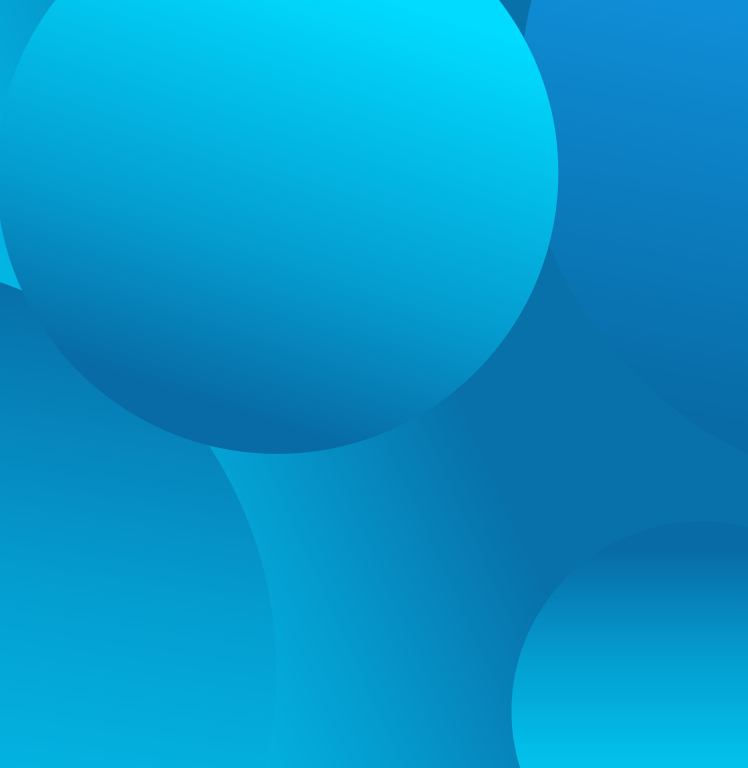
Write a WebGL 2 fragment shader that draws this background.

```glsl
#version 300 es
precision highp float;
// Overlapping blue discs, each shaded by its own linear gradient.

uniform vec2 u_resolution;
out vec4 outColor;

// Shared ramp: deep blue -> azure -> cyan
const vec3 DEEP = vec3(0.03, 0.42, 0.65);
const vec3 AZURE = vec3(0.015, 0.62, 0.82);
const vec3 CYAN = vec3(0.0, 0.86, 1.0);
const float AZURE_STOP = 0.38;

// Tones outside the shared ramp
const vec3 BACKDROP_DEEP = vec3(0.03, 0.443, 0.667);
const vec3 ROYAL = vec3(0.06, 0.56, 0.85);

// Discs as (center.xy, radius), in canvas heights
const vec3 DISC_TOP = vec3(0.361, 0.775, 0.366);
const vec3 DISC_LEFT = vec3(-0.178, 0.125, 0.538);
const vec3 DISC_CORNER = vec3(0.913, 0.074, 0.247);
const vec3 DISC_ROYAL = vec3(1.193, 0.876, 0.516);

// Gradient axes as (start.xy, end.xy), running from dark to bright
const vec4 AXIS_BACKDROP = vec4(0.658, 0.349, -0.042, 0.033);
const vec4 AXIS_TOP = vec4(0.260, 0.479, 0.438, 1.026);
const vec4 AXIS_LEFT = vec4(0.0, 0.672, -0.170, -0.450);
const vec4 AXIS_CORNER = vec4(0.913, 0.284, 0.913, -0.094);
const vec4 AXIS_ROYAL = vec4(0.911, 0.456, 1.020, 0.992);

// Position along a gradient axis, clamped to 0..1
float along(vec2 p, vec4 axis) {
    vec2 span = axis.zw - axis.xy;
    return clamp(dot(p - axis.xy, span) / dot(span, span), 0.0, 1.0);
}

// Three-stop ramp with a chosen dark end
vec3 ramp(vec3 dark, float t) {
    vec3 lower = mix(dark, AZURE, t / AZURE_STOP);
    vec3 upper = mix(AZURE, CYAN, (t - AZURE_STOP) / (1.0 - AZURE_STOP));
    return t < AZURE_STOP ? lower : upper;
}

// Smooth-edged disc coverage
float coverage(vec2 p, vec3 disc) {
    float edge = length(p - disc.xy) - disc.z;
    return clamp(0.5 - edge * u_resolution.y, 0.0, 1.0);
}

void main() {
    vec2 p = gl_FragCoord.xy / u_resolution.y;

    // Backdrop
    vec3 color = ramp(BACKDROP_DEEP, along(p, AXIS_BACKDROP));

    // Discs, back to front
    vec3 royal = mix(DEEP, ROYAL, along(p, AXIS_ROYAL));
    color = mix(color, royal, coverage(p, DISC_ROYAL));
    color = mix(color, ramp(DEEP, along(p, AXIS_LEFT)), coverage(p, DISC_LEFT));
    color = mix(color, ramp(DEEP, along(p, AXIS_CORNER)), coverage(p, DISC_CORNER));
    color = mix(color, ramp(DEEP, along(p, AXIS_TOP)), coverage(p, DISC_TOP));

    outColor = vec4(color, 1.0);
}
```
